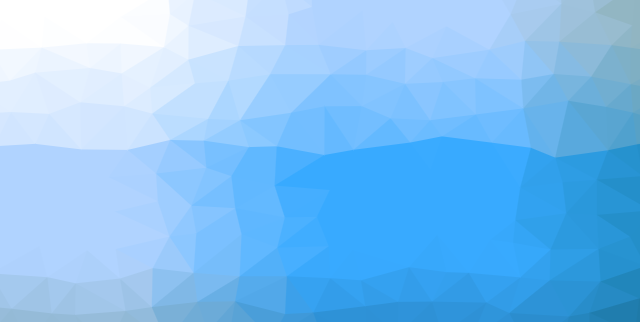
A Shadertoy shader for this background:

```glsl
// Low-poly mosaic of flat triangles fading from white through pale blue to azure and teal

float hash(vec2 p) {
    vec3 q = fract(vec3(p.xyx) * 0.1031);
    q += dot(q, q.yzx + 33.33);
    return fract((q.x + q.y) * q.z);
}

// Mesh vertex in grid units: jittered, with rows that gently undulate
vec2 meshVertex(vec2 id) {
    vec2 jitter = vec2(hash(id + 41.0), hash(id + 97.0)) - 0.5;
    float wave = 0.22 * cos(17.2 * (id.x / 16.0 - 0.495));
    return id + jitter * vec2(0.6, 0.34) + vec2(0.0, id.y < 0.5 ? -wave : wave);
}

// Three colours across the width, flat between the two ramps
vec3 acrossWidth(vec3 left, vec3 centre, vec3 right, float x) {
    vec3 c = mix(left, centre, clamp((x - 0.21) / 0.29, 0.0, 1.0));
    return mix(c, right, clamp((x - 0.79) / 0.2, 0.0, 1.0));
}

// Smooth palette; row 0 is the horizon between the sky bands and the flat blue
vec3 palette(float x, float row) {
    vec3 pale = vec3(0.69, 0.827, 1.0);
    vec3 top = acrossWidth(vec3(1.0), pale, vec3(0.57, 0.71, 0.76), x);
    vec3 middle = acrossWidth(pale, vec3(0.22, 0.667, 1.0), vec3(0.14, 0.56, 0.79), x);
    vec3 bottom = acrossWidth(vec3(0.58, 0.73, 0.84), vec3(0.18, 0.57, 0.84),
                              vec3(0.12, 0.48, 0.66), x);
    float lift = clamp(0.34 + 0.186 * row, 0.0, 1.0) * smoothstep(-0.3, 0.3, row);
    float shade = clamp((-3.5 - row) / 2.0, 0.0, 1.0);
    return mix(mix(middle, bottom, shade), top, lift);
}

// Signed distance to the line a-b, positive on its left
float edgeSide(vec2 p, vec2 a, vec2 b) {
    vec2 e = b - a;
    return (e.x * (p.y - a.y) - e.y * (p.x - a.x)) / length(e);
}

// Adds one flat triangle, weighted by its coverage of the pixel
void addTriangle(inout vec4 sum, vec2 p, vec2 a, vec2 b, vec2 c, float row, float pixel) {
    float inside = min(edgeSide(p, a, b), min(edgeSide(p, b, c), edgeSide(p, c, a)));
    float cover = clamp(0.5 + inside / pixel, 0.0, 1.0);
    vec2 center = (a + b + c) / 3.0;
    vec2 seed = floor(center * 50.0);
    vec2 vary = vec2(hash(seed), hash(seed + 17.0)) - 0.5;
    vec3 colour = palette(center.x / 16.0 + 0.035 * vary.x, row + 0.3 * vary.y);
    sum += vec4(colour, 1.0) * cover;
}

void mainImage(out vec4 fragColor, in vec2 fragCoord) {
    vec2 uv = fragCoord / iResolution.xy;
    vec2 p = vec2(uv.x * 16.0, (uv.y - 0.549) / 0.101);
    float pixel = 9.9 / iResolution.y;
    vec4 sum = vec4(0.0);

    // Nearby cells, each split along its shorter diagonal
    for (int j = -1; j <= 1; j++) {
        for (int i = -1; i <= 1; i++) {
            vec2 id = floor(p) + vec2(float(i), float(j));
            vec2 a = meshVertex(id);
            vec2 b = meshVertex(id + vec2(1.0, 0.0));
            vec2 c = meshVertex(id + vec2(0.0, 1.0));
            vec2 d = meshVertex(id + vec2(1.0, 1.0));
            bool falling = distance(b, c) < distance(a, d);
            addTriangle(sum, p, a, b, falling ? c : d, id.y + 0.333, pixel);
            addTriangle(sum, p, falling ? b : a, d, c, id.y + 0.667, pixel);
        }
    }
    vec3 colour = sum.a > 0.001 ? sum.rgb / sum.a : palette(uv.x, p.y);
    fragColor = vec4(colour, 1.0);
}
```
